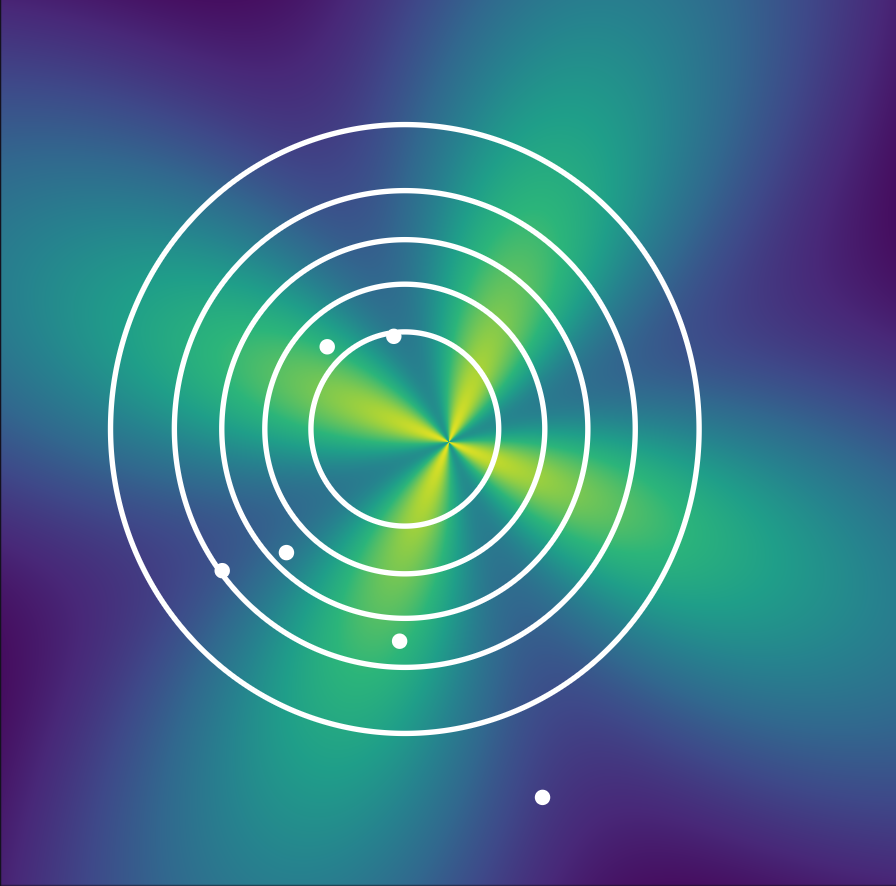
Write a Shadertoy shader that draws this background.

```glsl
const vec2 PETAL_CENTER = vec2(0.501, 0.501);
const float PETAL_COUNT = 4.0;
const float PETAL_ANGLE = 1.185;               // direction of the first petal
const vec3 HEIGHT_FALLOFF = vec3(0.75, -1.1, 0.25); // quadratic in radius
const vec2 PETAL_GAIN = vec2(0.22, -0.06);     // linear in radius

const vec2 RING_CENTER = vec2(0.4518, 0.5158);
const vec2 RING_SIGMA = vec2(0.1735, 0.1815);
const int RING_COUNT = 5;
const float RING_HALF_WIDTH = 0.0030;

const float DOT_RADIUS = 0.0086;
const vec2 DOTS[6] = vec2[6](
    vec2(0.3652, 0.6086), vec2(0.4395, 0.6204), vec2(0.3197, 0.3763),
    vec2(0.2480, 0.3559), vec2(0.4460, 0.2763), vec2(0.6055, 0.1000));

const vec3 MARK_COLOR = vec3(1.0);
const vec3 FRAME_COLOR = vec3(0.08, 0.07, 0.12);
const float FRAME_WIDTH = 0.0014;

const vec3 RAMP[10] = vec3[10](
    vec3(0.267, 0.004, 0.329), vec3(0.282, 0.157, 0.471),
    vec3(0.243, 0.286, 0.537), vec3(0.192, 0.408, 0.557),
    vec3(0.149, 0.510, 0.557), vec3(0.122, 0.620, 0.537),
    vec3(0.170, 0.708, 0.478), vec3(0.431, 0.770, 0.345),
    vec3(0.710, 0.840, 0.190), vec3(0.992, 0.906, 0.105));

// Piecewise linear colour ramp from violet to yellow
vec3 rampColor(float height) {
    float t = clamp(height, 0.0, 1.0) * 9.0;
    int i = min(int(t), 8);
    return mix(RAMP[i], RAMP[i + 1], t - float(i));
}

// Four petals on a cone that flattens outwards
float petalHeight(vec2 p) {
    float r = length(p);
    float theta = atan(p.y, p.x + 1e-6);
    float base = dot(HEIGHT_FALLOFF, vec3(1.0, r, r * r));
    float gain = dot(PETAL_GAIN, vec2(1.0, r));
    return base + gain * cos(PETAL_COUNT * (theta - PETAL_ANGLE));
}

// Distance to the nearest elliptical contour of equal Gaussian mass
float ringDistance(vec2 p, vec2 sigma) {
    vec2 q = p / sigma;
    float k = max(length(q), 1e-4);
    float slope = max(length(q / sigma) / k, 1e-4);
    float nearest = 1e3;
    for (int i = 1; i <= RING_COUNT; i++) {
        float mass = float(i) / float(RING_COUNT + 1);
        float radius = sqrt(-2.0 * log(1.0 - mass));
        nearest = min(nearest, abs(k - radius));
    }
    return nearest / slope - RING_HALF_WIDTH;
}

float dotDistance(vec2 p, vec2 scale) {
    float nearest = 1e3;
    for (int i = 0; i < DOTS.length(); i++)
        nearest = min(nearest, length(p - DOTS[i] * scale));
    return nearest - DOT_RADIUS;
}

float coverage(float distance, float pixel) {
    return clamp(0.5 - distance / pixel, 0.0, 1.0);
}

void mainImage(out vec4 fragColor, in vec2 fragCoord) {
    // Lengths are fractions of the canvas width
    vec2 scale = iResolution.xy / iResolution.x;
    float pixel = 1.0 / iResolution.x;
    vec2 p = fragCoord * pixel;

    vec3 color = rampColor(petalHeight(p - PETAL_CENTER * scale));

    // Thin frame on the left and lower sides
    color = mix(color, FRAME_COLOR, coverage(p.x - FRAME_WIDTH, pixel));
    color = mix(color, FRAME_COLOR, 0.5 * coverage(p.y - FRAME_WIDTH, pixel));

    // Rings and dots
    float marks = min(ringDistance(p - RING_CENTER * scale, RING_SIGMA * scale),
                      dotDistance(p, scale));
    color = mix(color, MARK_COLOR, coverage(marks, pixel));

    fragColor = vec4(color, 1.0);
}
```
